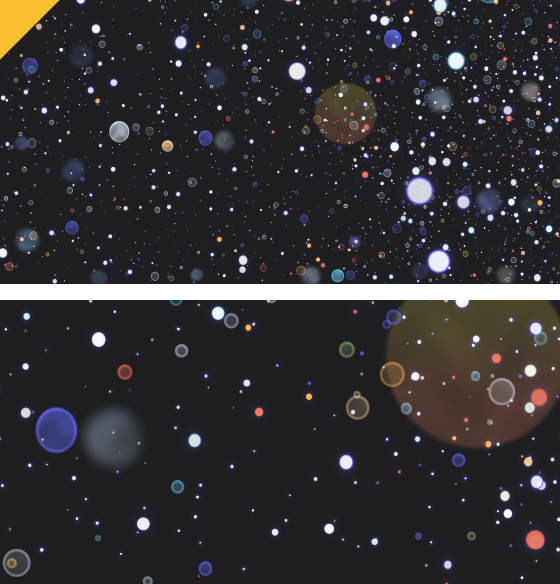
Top: the whole. Bottom: its middle third, enlarged.
Write a Shadertoy shader that draws this background.

```glsl
// Night air full of drifting bokeh lights and fine dust, with an amber corner.
#define NIGHT vec3(0.118, 0.118, 0.130)
#define AMBER vec3(0.98, 0.75, 0.18)
#define CORNER_SIZE 0.21
#define ORB_CENTRE vec2(1.217, 0.60)
#define ORB_RADIUS 0.108
#define DENSITY_LEFT 0.62
#define DENSITY_RIGHT 1.45
#define CLUSTER_BOOST 0.8
#define RIM_WIDTH 0.0028

vec4 hash4(vec2 p) {
    vec4 q = fract(p.xyxy * vec4(0.1031, 0.1030, 0.0973, 0.1099));
    q += dot(q, q.wzxy + 33.33);
    return fract((q.xxyz + q.yzzw) * q.zywx);
}

vec3 screenBlend(vec3 base, vec3 light) {
    return 1.0 - (1.0 - base) * (1.0 - clamp(light, 0.0, 1.0));
}

// Light colours: mostly cool, with a few warm sparks
vec3 tint(float h) {
    if (h < 0.32) return vec3(0.80, 0.85, 0.93);
    if (h < 0.60) return vec3(0.28, 0.31, 0.90);
    if (h < 0.73) return vec3(0.32, 0.70, 0.86);
    if (h < 0.79) return vec3(0.50, 0.70, 0.40);
    if (h < 0.88) return vec3(0.92, 0.72, 0.50);
    if (h < 0.95) return vec3(0.98, 0.66, 0.16);
    return vec3(0.96, 0.36, 0.26);
}

// Uneven surface inside a translucent disc
float mottle(vec2 p) {
    vec2 q = p * 95.0;
    return 0.5 + 0.25 * sin(q.x + 2.0 * sin(q.y * 0.7))
               + 0.25 * sin(q.y * 1.3 + 2.0 * sin(q.x * 0.9));
}

// One jittered grid of lights; radii and blur are in canvas heights
vec3 lights(vec3 col, vec2 p, float cell, vec2 radii, float share,
            float solidShare, float veil, float blur) {
    float pixel = 1.0 / iResolution.y;
    float aspect = iResolution.x * pixel;
    vec2 home = floor(p / cell);
    for (int j = -1; j <= 1; j++)
    for (int i = -1; i <= 1; i++) {
        vec2 id = home + vec2(i, j);
        vec4 place = hash4(id + cell * 917.0);
        vec4 look = hash4(id + cell * 517.0 + 71.3);
        vec2 centre = (id + 0.1 + 0.8 * place.xy) * cell;
        float density = mix(DENSITY_LEFT, DENSITY_RIGHT,
                            smoothstep(0.3, 1.0, centre.x / aspect));
        vec2 toOrb = (centre - ORB_CENTRE + vec2(-0.02, 0.06)) / 0.13;
        density += CLUSTER_BOOST * exp(-dot(toOrb, toOrb));
        if (place.z > share * density) continue;

        float radius = mix(radii.x, radii.y, look.x * sqrt(look.x));
        vec2 offset = (p - centre) * vec2(1.0 + 0.12 * look.w, 1.0);
        float d = length(offset) - radius;
        float edge = blur + 0.55 * pixel;
        float disc = 1.0 - smoothstep(-edge, edge, d);
        vec3 hue = tint(place.w);

        if (look.y < solidShare) {
            // Bright core, coloured fringe and a faint violet glow
            float core = 1.0 - smoothstep(-0.16 * radius - edge, 0.0, d);
            float glow = exp(-max(d, 0.0) / (0.18 * radius + 0.001));
            float whiten = place.w < 0.79 ? 0.92 : 0.22;
            vec3 body = mix(hue, mix(hue, vec3(1.0), whiten), core);
            float power = mix(0.78, 1.0, sqrt(look.z));
            col = mix(col, body, disc * power);
            col = screenBlend(col, vec3(0.25, 0.16, 0.60) * glow * (1.0 - disc) * 0.4);
        } else {
            // Translucent disc with a thin lens rim
            float rim = 1.0 - smoothstep(0.0, RIM_WIDTH + blur, abs(d + 0.6 * RIM_WIDTH));
            float body = veil * mix(0.5, 1.25, look.z);
            body *= 0.75 + 0.4 * mottle(p);
            body *= 1.0 + 0.25 * offset.y / radius;
            col = screenBlend(col, hue * (disc * body + rim * disc * 0.34));
        }
    }
    return col;
}

// Wide faint blurs that sit far out of focus
vec3 haze(vec3 col, vec2 p) {
    const float cell = 0.23;
    vec2 home = floor(p / cell);
    for (int j = -1; j <= 1; j++)
    for (int i = -1; i <= 1; i++) {
        vec2 id = home + vec2(i, j);
        vec4 h = hash4(id + 23.7);
        if (h.z > 0.55) continue;
        vec2 q = p - (id + h.xy) * cell;
        float radius = mix(0.022, 0.052, h.w);
        float body = 1.0 - smoothstep(0.5 * radius, 1.15 * radius, length(q));
        body *= 0.7 + 0.6 * mottle(p * 0.6);
        vec3 hue = mix(vec3(0.40, 0.50, 0.66), tint(fract(h.w * 7.0)), 0.45);
        col = screenBlend(col, hue * body * mix(0.15, 0.50, h.z / 0.55));
    }
    return col;
}

void mainImage(out vec4 fragColor, in vec2 fragCoord) {
    vec2 p = fragCoord / iResolution.y;
    float pixel = 1.0 / iResolution.y;
    vec3 col = haze(NIGHT, p);

    // Large dim orb, olive above and russet below
    vec2 q = p - ORB_CENTRE;
    float orb = 1.0 - smoothstep(-0.006, 0.002 + pixel, length(q) - ORB_RADIUS);
    vec3 orbHue = mix(vec3(0.22, 0.11, 0.07), vec3(0.20, 0.18, 0.04),
                      smoothstep(-0.08, 0.08, q.y));
    col = screenBlend(col, orbHue * orb * (0.8 + 0.35 * mottle(p * 0.5)));

    // Far dust to near lights
    col = lights(col, p, 0.026, vec2(0.0010, 0.0027), 0.46, 0.80, 0.45, 0.0);
    col = lights(col, p, 0.047, vec2(0.0035, 0.0090), 0.50, 0.62, 0.30, 0.0);
    col = lights(col, p, 0.074, vec2(0.0080, 0.0175), 0.52, 0.36, 0.24, 0.0002);
    col = lights(col, p, 0.225, vec2(0.0200, 0.0500), 0.42, 0.55, 0.62, 0.0012);

    // Flat corner triangle at the upper left
    float cut = (p.x + 1.0 - p.y - CORNER_SIZE) * 0.7071;
    col = mix(col, AMBER, 1.0 - smoothstep(-0.7 * pixel, 0.7 * pixel, cut));
    fragColor = vec4(col, 1.0);
}
```
